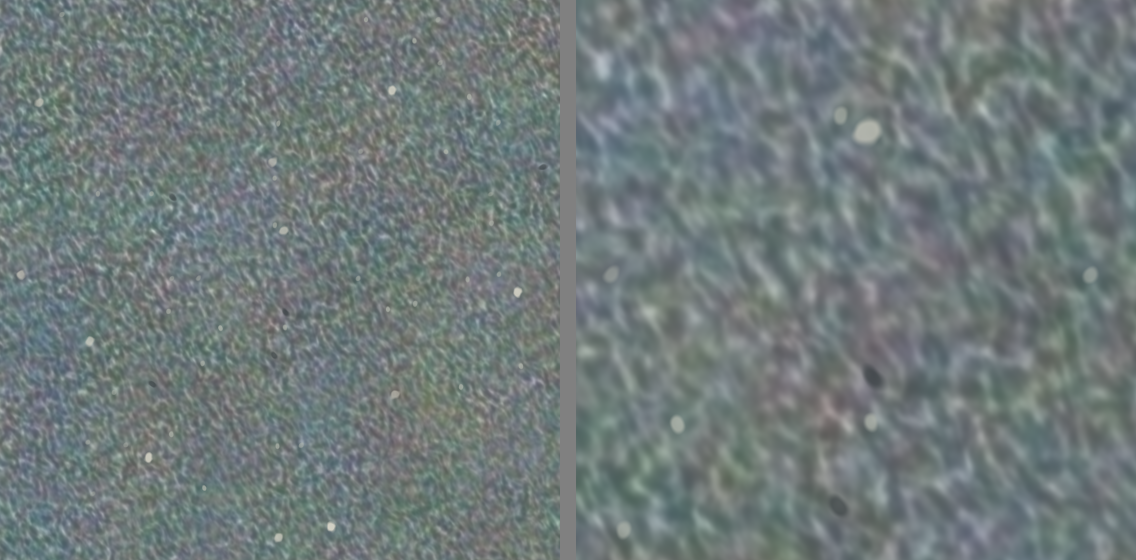
Left: the whole. Right: its middle third, enlarged.
Write a WebGL 2 fragment shader that draws this texture.

```glsl
#version 300 es
precision highp float;
// Fine grey-green asphalt: slanted, elongated grains made of layered gradient
// noise, with faint drifting colour tints and uneven contrast, plus a few
// pale chips and dark pits scattered on a jittered grid.

uniform vec2 u_resolution;
out vec4 fragColor;

// Two random values in 0..1 for a grid cell.
vec2 hash2(vec2 cell, float seed) {
    vec3 p = fract(vec3(cell.xyx + seed * 17.31) * vec3(0.1031, 0.1030, 0.0973));
    p += dot(p, p.yzx + 33.33);
    return fract((p.xx + p.yz) * p.zy);
}

float cornerSlope(vec2 cell, vec2 offset, float seed) {
    float angle = 6.2832 * hash2(cell, seed).x;
    return dot(vec2(cos(angle), sin(angle)), offset);
}

// Gradient noise, centred on zero.
float noise(vec2 p, float seed) {
    vec2 i = floor(p), f = p - i;
    vec2 w = f * f * f * (f * (f * 6.0 - 15.0) + 10.0);
    vec2 e = vec2(1.0, 0.0);
    float low = mix(cornerSlope(i, f, seed), cornerSlope(i + e.xy, f - e.xy, seed), w.x);
    float high = mix(cornerSlope(i + e.yx, f - e.yx, seed), cornerSlope(i + e.xx, f - e.xx, seed), w.x);
    return mix(low, high, w.y);
}

mat2 rotation(float angle) {
    float c = cos(angle), s = sin(angle);
    return mat2(c, -s, s, c);
}

// Grains stretched along a steep slope falling to the right.
float grain(vec2 uv) {
    vec2 bend = 0.006 * vec2(noise(uv * 24.0, 1.0), noise(uv * 24.0, 2.0));
    vec2 p = uv + bend;
    float coarse = noise(rotation(0.50) * p * vec2(1.0) * 58.0, 3.0);
    float slanted = noise((rotation(0.48) * p) * vec2(98.0, 54.0), 4.0);
    float crossed = noise((rotation(0.75) * p) * vec2(122.0, 80.0), 5.0);
    float fine = noise((rotation(0.20) * p) * vec2(165.0, 120.0), 6.0);
    return 0.30 * coarse + 0.72 * slanted + 0.48 * crossed + 0.22 * fine;
}

// Soft colour drift along a green-magenta and an orange-blue axis.
vec3 tint(vec2 uv) {
    float green = 0.050 * noise(uv * 7.0, 7.0) + 0.050 * noise(uv * 36.0, 8.0);
    float warm = 0.055 * noise(uv * 6.0, 9.0) + 0.055 * noise(uv * 32.0, 10.0);
    warm += 0.02 * (uv.x - 0.5);
    return green * vec3(-0.6, 0.6, -0.5) + warm * vec3(0.8, 0.0, -0.7);
}

// Coverage of a rare ragged spot: x = pale chip, y = dark pit.
vec2 spots(vec2 uv, float density, float chance, float size, float seed) {
    vec2 cell = floor(uv * density);
    vec2 kind = hash2(cell, seed);
    vec2 centre = (cell + 0.25 + 0.5 * hash2(cell, seed + 1.0)) / density;
    vec2 d = rotation(kind.y * 1.2 - 0.9) * (uv - centre);
    float ragged = 0.3 * noise(uv * 110.0, seed + 2.0);
    float chip = 1.0 - smoothstep(0.5, 1.1, length(d / vec2(0.8, 1.0)) / size + ragged);
    float pit = 1.0 - smoothstep(0.5, 1.15, length(d / vec2(1.6, 0.95)) / size + ragged);
    float isChip = step(kind.x, chance) * mix(0.55, 1.0, kind.y);
    float isPit = step(1.0 - 0.3 * chance, kind.x);
    return vec2(chip * isChip, pit * isPit);
}

void main() {
    vec2 uv = gl_FragCoord.xy / min(u_resolution.x, u_resolution.y);

    // Grain, strongest towards the upper left and uneven in patches.
    float contrast = 0.98 + 0.22 * (uv.y - uv.x) + 0.5 * noise(uv * 9.0, 11.0);
    float g = grain(uv) * contrast;
    float shade = 0.235 * g + 0.13 * (g * g - 0.05);
    shade += 0.035 * noise(uv * 4.0, 12.0) + 0.03 * noise(uv * 15.0, 13.0);

    vec3 colour = vec3(0.439, 0.480, 0.478) + shade * vec3(1.02, 1.0, 0.98);
    colour += tint(uv);

    // Small faint chips, then the few large chips and pits.
    vec2 small = spots(uv, 21.0, 0.06, 0.006, 20.0);
    vec2 large = spots(uv, 9.0, 0.09, 0.0105, 30.0);
    colour = mix(colour, vec3(0.70, 0.72, 0.68), 0.75 * small.x);
    colour = mix(colour, vec3(0.20, 0.23, 0.24), 0.6 * small.y);
    colour = mix(colour, vec3(0.84, 0.83, 0.78), large.x);
    colour = mix(colour, vec3(0.05, 0.08, 0.10), large.y);

    fragColor = vec4(clamp(colour, 0.0, 1.0), 1.0);
}
```
